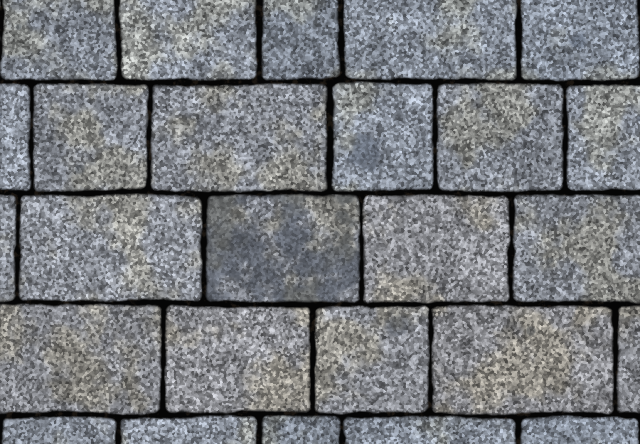
This texture is drawn by a Shadertoy shader. Its source:

```glsl
// Weathered granite setts in four staggered courses with dark open joints
#define ASPECT 0.695          // tile height over width
#define COURSES 4.0
#define COURSE_SHIFT 0.262    // part of a course hidden above the top edge
#define JOINT 0.0060          // joint width
#define CORNER 0.009          // corner radius of a stone
#define WANDER 0.008          // slow drift of the joints
#define RAGGED 0.006          // chipping along the edges
#define GRAIN_SCALE 260.0
#define GRAIN 0.75            // contrast of the crystals
#define OCHRE 0.75            // strength of the warm patches
#define DARK_STONE vec2(2.0, 1.0) // course and place of the dark stone

// Left edges of the stones, five per course; a course of four ends one turn on
const float EDGES[20] = float[20](
    0.001, 0.185, 0.405, 0.534, 0.809,
    0.050, 0.233, 0.514, 0.681, 0.883,
    0.027, 0.318, 0.564, 0.797, 1.027,
    0.255, 0.488, 0.673, 0.960, 1.255);

vec3 hash3(vec2 p) {
    vec3 q = fract(p.xyx * vec3(0.1031, 0.1030, 0.0973));
    q += dot(q, q.yxz + 33.33);
    return fract((q.xxy + q.yzz) * q.zyx);
}

float valueNoise(vec2 p) {
    vec2 i = floor(p), f = fract(p);
    f = f * f * (3.0 - 2.0 * f);
    float a = mix(hash3(i).x, hash3(i + vec2(1, 0)).x, f.x);
    float b = mix(hash3(i + vec2(0, 1)).x, hash3(i + vec2(1, 1)).x, f.x);
    return mix(a, b, f.y);
}

float fbm(vec2 p) {
    float sum = 0.0, amp = 0.533;
    for (int i = 0; i < 4; i++) {
        sum += amp * valueNoise(p);
        p = mat2(1.6, 1.2, -1.2, 1.6) * p + 17.3;
        amp *= 0.5;
    }
    return sum;
}

// Soft cellular noise: each crystal has its own brightness, from -0.5 to 0.5
float crystals(vec2 p) {
    vec2 cell = floor(p), f = fract(p);
    float sum = 0.0, total = 0.0;
    for (int y = -1; y <= 1; y++)
    for (int x = -1; x <= 1; x++) {
        vec2 o = vec2(x, y);
        vec3 h = hash3(cell + o);
        vec2 away = o + h.xy - f;
        float weight = exp(-9.0 * dot(away, away));
        sum += weight * h.z;
        total += weight;
    }
    return sum / total - 0.5;
}

float roundedBox(vec2 p, vec2 halfSize, float radius) {
    vec2 q = abs(p) - halfSize + radius;
    return length(max(q, 0.0)) + min(max(q.x, q.y), 0.0) - radius;
}

void mainImage(out vec4 fragColor, in vec2 fragCoord) {
    vec2 uv = fragCoord / iResolution.xy;
    vec2 p = vec2(uv.x, (1.0 - uv.y) * ASPECT);
    float soft = 0.8 / iResolution.x + 0.0005;

    // Find the course and the stone
    vec2 w = p + WANDER * (vec2(fbm(p * 9.0), fbm(p * 9.0 + 40.0)) - 0.5);
    float courseHeight = ASPECT / COURSES;
    float rise = w.y / courseHeight + COURSE_SHIFT;
    float course = mod(floor(rise), COURSES);
    int start = int(course) * 5;
    float first = EDGES[start];
    float x = first + fract(w.x - first);
    float left = first, right = first + 1.0, place = 0.0;
    for (int i = 1; i < 5; i++) {
        float edge = EDGES[start + i];
        if (x >= edge) { left = edge; place = float(i); }
        else right = min(right, edge);
    }
    vec2 id = vec2(course, place);
    vec3 rnd = hash3(id * 7.3 + 11.7);
    vec3 rnd2 = hash3(id * 5.1 + 63.2);

    // Outline of the stone
    vec2 local = vec2(x - 0.5 * (left + right), (fract(rise) - 0.5) * courseHeight);
    vec2 halfSize = 0.5 * vec2(right - left, courseHeight) - 0.5 * JOINT;
    float d = roundedBox(local + 0.0016 * (rnd.xy - 0.5), halfSize - 0.0012 * rnd.yz, CORNER);
    d += RAGGED * (fbm(p * 48.0) - 0.5);

    // Base tone: cooler in the upper courses
    vec3 cool = vec3(0.495, 0.525, 0.570), neutral = vec3(0.545, 0.548, 0.565);
    float warmth = clamp(course / 3.0 + 0.5 * (rnd.x - 0.5), 0.0, 1.0);
    vec3 stone = mix(cool, neutral, warmth) * (0.95 + 0.11 * rnd.z);

    // Mottling and warm patches
    float patches = fbm(p * 15.0 + 7.0);
    stone *= 1.0 + 0.35 * (fbm(p * 32.0 + 90.0) - 0.5);
    stone *= mix(vec3(1.0), vec3(1.07, 1.03, 0.92), OCHRE * smoothstep(0.48, 0.68, patches));

    // Dark stains, one on about half of the stones
    vec2 spot = local - (rnd2.xy - 0.5) * 1.5 * halfSize;
    float radius = 0.006 + 0.022 * rnd.y * rnd.y;
    float stain = 1.0 - smoothstep(0.6, 1.2, length(spot) / radius + 1.2 * (fbm(p * 60.0) - 0.5));
    stain *= 0.8 * step(0.5, rnd2.z);
    if (id == DARK_STONE)
        stain = 1.0 - 0.85 * smoothstep(0.48, 0.64, fbm(p * vec2(24.0, 34.0)) + 0.6 * local.x);
    stone *= mix(vec3(1.0), vec3(0.73, 0.75, 0.78), stain);

    // Crystal grain in two sizes, muted under stains
    float grain = crystals(p * GRAIN_SCALE) + 0.4 * crystals(p * GRAIN_SCALE * 0.45 + 31.0);
    stone *= 1.0 + GRAIN * grain * (1.0 - 0.45 * stain);

    // Worn rim and joint with a little debris
    stone *= mix(0.6, 1.0, smoothstep(0.0, 0.0045, -d));
    vec3 joint = vec3(0.02) + vec3(0.09, 0.07, 0.05) * smoothstep(0.60, 0.80, fbm(p * 85.0));
    fragColor = vec4(mix(stone, joint, smoothstep(-soft, soft, d)), 1.0);
}
```
